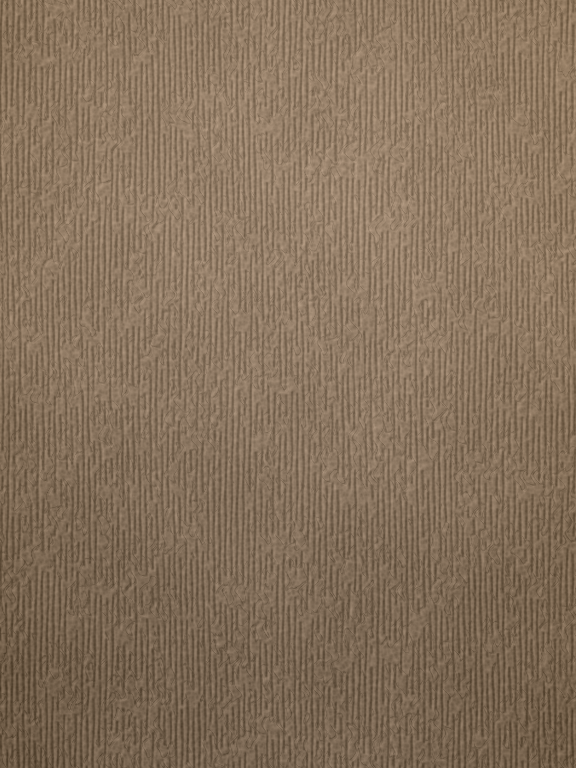
Write a WebGL 2 fragment shader that draws this texture.

```glsl
#version 300 es
precision highp float;
// Embossed beige wall covering: fine vertical grooves, broken by worn flat
// islands with cracked rims. A height field made of cellular noise is lit
// from the upper left, under a broad glow that fades towards the bottom.

uniform vec2 u_resolution;
out vec4 fragColor;

vec2 hash2(vec2 cell) {
    vec2 s = vec2(dot(cell, vec2(127.1, 311.7)), dot(cell, vec2(269.5, 183.3)));
    return fract(sin(s) * 43758.5);
}

// Distance to the nearest scattered point
float cellular(vec2 p) {
    vec2 cell = floor(p);
    float nearest = 4.0;
    for (int y = -1; y <= 1; y++) {
        for (int x = -1; x <= 1; x++) {
            vec2 neighbour = cell + vec2(x, y);
            vec2 offset = neighbour + hash2(neighbour) - p;
            nearest = min(nearest, dot(offset, offset));
        }
    }
    return sqrt(nearest);
}

// Low values mark the flat islands
float wear(vec2 q) {
    return 0.50 * cellular(q * vec2(0.12, 0.13))
         + 0.70 * cellular(q * vec2(0.55, 0.21) + 31.0);
}

// Surface height; q is measured in groove spacings
float relief(vec2 q) {
    q.x += 0.25 * sin(q.y * 0.07 + q.x * 0.13) + 0.07 * sin(q.y * 0.61 - q.x * 2.3);

    // Each groove starts and stops at its own height, with its own width
    float column = floor(q.x);
    vec2 chance = hash2(vec2(column, 7.0));
    float kept = smoothstep(0.38, 0.46, wear(vec2(column + 0.5, q.y + 5.0 * chance.x)));
    float width = 0.30 + 0.10 * chance.y;
    float groove = kept * (1.0 - smoothstep(0.04, width, abs(fract(q.x) - 0.5)));

    // Ragged rims around the islands
    vec2 bent = q + 0.35 * sin(q.yx * vec2(1.9, 2.7)) + 0.3 * sin(q.yx * vec2(0.9, 1.1));
    float rim = 1.0 - smoothstep(0.0, 0.06, abs(wear(bent) - 0.41));

    float grain = cellular(q * vec2(1.0, 0.85) + 57.0) - 0.45;
    return grain * mix(1.0, 0.55, kept) - max(groove, 0.7 * rim);
}

void main() {
    vec2 st = gl_FragCoord.xy / u_resolution;
    vec2 q = gl_FragCoord.xy / u_resolution.y * 133.0;

    // Slope towards the light, and shade inside the grooves
    vec2 toLight = vec2(-0.20, 0.15);
    float far = relief(q - toLight);
    float near = relief(q + toLight);
    float slope = far - near;
    float depth = 0.5 * (far + near) + 0.35;

    // Broad glow, soft mottling and fine speckle
    float glow = mix(0.465, 0.59, smoothstep(0.0, 0.75, st.y));
    glow -= 0.16 * pow(abs(st.x - 0.55), 2.0) + 0.02 * smoothstep(0.8, 1.0, st.y);
    float mottle = 0.03 * (cellular(q * 0.06 + 11.0) - 0.45);
    float speckle = 0.07 * (cellular(q * 1.6 + 83.0) - 0.45);
    float tone = glow + mottle + speckle + 0.078 * slope + 0.062 * depth;

    // Beige ramp, a little warmer at the top and the sides
    vec3 color = vec3(tone, 0.92 * tone - 0.040, 0.875 * tone - 0.102);
    float warmth = 0.5 * st.y * st.y + 1.6 * pow(abs(st.x - 0.45), 2.0);
    color += vec3(0.012, 0.0, -0.020) * (warmth - 0.3);
    fragColor = vec4(clamp(color, 0.0, 1.0), 1.0);
}
```
